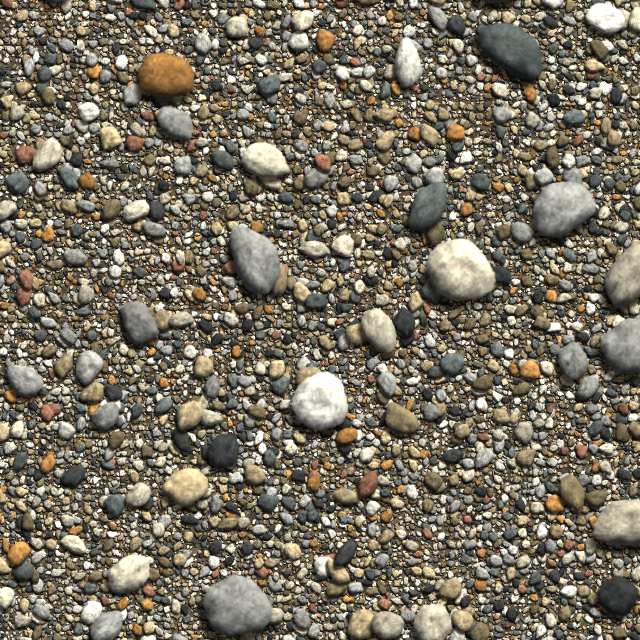
Write a WebGL 1 fragment shader that draws this texture.

```glsl
precision highp float;
uniform vec2 u_resolution;

const float TAU = 6.2831853;
const vec3 SUN = vec3(0.28, 0.62, 0.73);

vec4 hash4(vec2 p) {
  vec4 q = fract(p.xyxy * vec4(0.1031, 0.1030, 0.0973, 0.1099));
  q += dot(q, q.wzxy + 33.33);
  return fract((q.xxyz + q.yzzw) * q.zywx);
}

float noise(vec2 p) {
  vec2 i = floor(p), f = fract(p);
  f = f * f * (3.0 - 2.0 * f);
  float low = mix(hash4(i).x, hash4(i + vec2(1.0, 0.0)).x, f.x);
  float high = mix(hash4(i + vec2(0.0, 1.0)).x, hash4(i + 1.0).x, f.x);
  return mix(low, high, f.y);
}

float fbm(vec2 p) {
  return 0.5 * noise(p) + 0.3 * noise(p * 2.1 + 7.0) + 0.2 * noise(p * 4.3 + 19.0);
}

// Rounded random polygon: x is 1 at the rim, yz is the gradient
vec3 pebble(vec2 p, vec2 id) {
  float sum = 0.00001;
  vec2 slope = vec2(0.0);
  for (int k = 0; k < 7; k++) {
    vec4 h = hash4(id + float(k) * 17.3);
    float angle = (float(k) + 0.7 * h.x) * TAU / 7.0;
    vec2 facet = vec2(cos(angle), sin(angle)) / mix(0.8, 1.12, h.y);
    float q = max(dot(p, facet), 0.0);
    float q5 = q * q * q * q * q;
    sum += q5 * q;
    slope += q5 * facet;
  }
  float d = pow(sum, 1.0 / 6.0);
  return vec3(d, slope / pow(d, 5.0));
}

// Mineral colours, picked by a random number
vec3 mineral(float pick, float tone) {
  vec3 c = vec3(0.23, 0.24, 0.24);
  c = mix(c, vec3(0.38, 0.41, 0.40), step(0.07, pick));
  c = mix(c, vec3(0.50, 0.45, 0.34), step(0.20, pick));
  c = mix(c, vec3(0.62, 0.62, 0.60), step(0.34, pick));
  c = mix(c, vec3(0.71, 0.64, 0.50), step(0.50, pick));
  c = mix(c, vec3(0.79, 0.76, 0.67), step(0.65, pick));
  c = mix(c, vec3(0.87, 0.86, 0.81), step(0.82, pick));
  c = mix(c, vec3(0.70, 0.51, 0.29), step(0.93, pick));
  c = mix(c, vec3(0.58, 0.41, 0.33), step(0.975, pick));
  return c * mix(0.82, 1.14, tone);
}

vec3 shadeStone(vec3 rock, vec3 shape, vec2 slope, vec2 uv, vec2 grainUv) {
  float grain = fbm(grainUv);
  float speck = noise(uv * 240.0);
  vec2 tilt = slope * pow(min(shape.x, 1.0), 3.0) * 1.15;
  tilt += (vec2(grain, fbm(grainUv + 31.0)) - 0.5) * 0.7;
  float lit = max(dot(normalize(vec3(tilt, 0.85)), SUN), 0.0);
  float mottle = 0.72 + 0.38 * grain + 0.18 * speck;
  return rock * mottle * (vec3(0.26, 0.27, 0.29) + lit * vec3(1.12, 1.10, 1.05));
}

// One layer of scattered stones, each casting a shadow on what lies below
vec3 layStones(vec3 ground, vec2 uv, float cells, float presence, float seed) {
  vec2 grid = uv * cells + seed * 3.7;
  vec2 cell = floor(grid);
  vec3 colour = ground;
  for (int j = -1; j <= 1; j++) {
    for (int i = -1; i <= 1; i++) {
      vec2 id = cell + vec2(float(i), float(j));
      vec4 place = hash4(id + seed * 41.0);
      vec4 look = hash4(id + seed * 67.0 + 9.0);
      if (place.z > presence) continue;

      float radius = mix(0.30, 0.53, place.w);
      float turn = look.x * TAU;
      mat2 spin = mat2(cos(turn), sin(turn), -sin(turn), cos(turn));
      vec2 stretch = vec2(mix(1.0, 0.82, look.y), mix(1.0, 1.38, look.y));
      vec2 offset = (grid - id - 0.5 - (place.xy - 0.5) * 0.56) / radius;
      vec2 local = spin * offset * stretch;
      if (length(local) > 1.9) continue;

      vec2 shapeId = id + seed * 23.0;
      vec2 shadeLocal = spin * (offset + SUN.xy * 0.42) * stretch;
      float shadow = smoothstep(1.18, 0.86, pebble(shadeLocal, shapeId).x);
      colour *= mix(vec3(1.0), vec3(0.30, 0.28, 0.25), shadow);

      vec3 shape = pebble(local, shapeId);
      float rough = (fbm(local * 2.6 + look.xy * 40.0) - 0.5) * 0.16;
      vec2 slope = (shape.yz * stretch) * spin;
      float soft = 0.02 + 0.9 * cells / (u_resolution.y * radius);
      float cover = 1.0 - smoothstep(1.0 - soft, 1.0 + soft, shape.x + rough);
      vec3 rock = mineral(look.z, look.w);
      vec2 grainUv = local * 3.0 + look.zw * 50.0;
      colour = mix(colour, shadeStone(rock, shape, slope, uv, grainUv), cover);
    }
  }
  return colour;
}

void main() {
  vec2 uv = gl_FragCoord.xy / u_resolution.y;

  // Sandy bed, and patches where coarse stones gather
  float sand = fbm(uv * 130.0);
  vec3 colour = mix(vec3(0.15, 0.12, 0.08), vec3(0.60, 0.53, 0.41), sand);
  float coarse = mix(0.75, 1.2, smoothstep(0.0, 0.7, uv.x));

  // From fine grit up to large stones
  colour = layStones(colour, uv, 150.0, 0.85, 1.0);
  colour = layStones(colour, uv, 104.0, 0.80, 2.0);
  colour = layStones(colour, uv, 70.0, 0.68, 3.0);
  colour = layStones(colour, uv, 46.0, 0.46 * coarse, 4.0);
  colour = layStones(colour, uv, 28.0, 0.24, 5.0);
  colour = layStones(colour, uv, 15.0, 0.14, 6.0);
  colour = layStones(colour, uv, 9.5, 0.10, 7.0);

  gl_FragColor = vec4(clamp(colour, 0.0, 1.0), 1.0);
}
```
